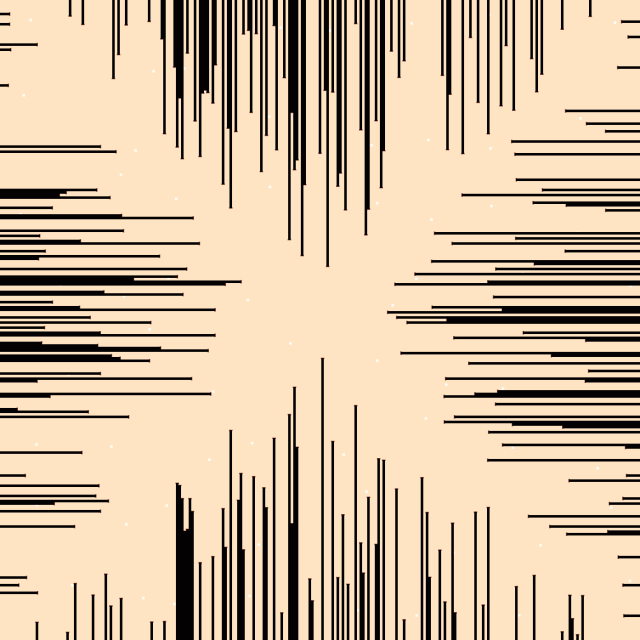
This background is drawn by a WebGL 2 fragment shader. Its source:

```glsl
#version 300 es
precision highp float;
// Thin dark strokes grow inward from all four sides over a cream ground.
// Lanes are paired; hashes pick one lane of a pair and its length, limited by
// the canvas diagonals. A few crowded bands form bars; pale specks lie between.

uniform vec2 u_resolution;
out vec4 fragColor;

const vec3 CREAM = vec3(1.0, 0.894, 0.765);
const vec3 INK = vec3(0.01, 0.005, 0.005);
const vec3 TIP_RED = vec3(0.45, 0.07, 0.06);
const vec3 SPECK = vec3(1.0, 0.99, 0.97);

const float LANES = 251.0;       // stroke widths across the canvas
const float DENSITY = 0.9;       // stroke chance per unit of reach
const float REACH = 0.92;        // longest stroke relative to the diagonal
const float BAND_CHANCE = 0.94;
const float SPECK_GRID = 8.0;
const float TIP_FLARE = 0.22;    // extra half width at a stroke end, in lanes

// Crowded bands along each side: centre, half width, longest stroke
struct Bands { vec4 centre; vec4 halfWidth; vec4 reach; };
const Bands TOP = Bands(vec4(0.279, 0.319, 0.466, 0.529),
    vec4(0.005, 0.007, 0.013, 0.004), vec4(0.24, 0.31, 0.44, 0.34));
const Bands BOTTOM = Bands(vec4(0.288, 0.376, 0.463, 0.518),
    vec4(0.015, 0.007, 0.006, 0.004), vec4(0.25, 0.35, 0.40, 0.36));
const Bands LEFT = Bands(vec4(0.440, 0.460, 0.562, 0.695),
    vec4(0.005, 0.004, 0.008, 0.005), vec4(0.33, 0.31, 0.38, 0.20));
const Bands RIGHT = Bands(vec4(0.339, 0.383, 0.508, 0.681),
    vec4(0.004, 0.006, 0.014, 0.004), vec4(0.34, 0.34, 0.43, 0.24));

float hash(vec2 p) {
    return fract(sin(dot(p, vec2(127.1, 311.7))) * 43758.5453);
}

// Share of a pixel of width w at x that lies between lo and hi
float span(float x, float lo, float hi, float w) {
    return clamp(min(x + 0.5 * w, hi) - max(x - 0.5 * w, lo), 0.0, w) / w;
}

// Length of the stroke in one lane, zero when the lane is empty
float strokeLength(float lane, float side, Bands bands) {
    float along = (lane + 0.5) / LANES;
    float noise = hash(vec2(lane + 0.37, side + 7.3));

    // Crowded band: nearly every lane is drawn
    vec4 inside = step(abs(bands.centre - along), bands.halfWidth);
    float bandReach = dot(inside, bands.reach);
    if (bandReach > 0.0) {
        float drawn = step(hash(vec2(lane, side)), BAND_CHANCE);
        return drawn * bandReach * mix(0.4, 1.0, noise);
    }

    // Open field: at most one lane in each pair, lengths evenly spread
    float pair = floor(lane * 0.5);
    float chosen = step(0.5, hash(vec2(pair + 0.61, side + 3.9)));
    if (mod(lane, 2.0) != chosen) return 0.0;
    float diagonal = min(along, 1.0 - along);
    float drawn = step(hash(vec2(pair, side)), 2.0 * DENSITY * diagonal);
    float fill = fract(pair * 0.618 + 0.4 * noise);
    return drawn * diagonal * REACH * mix(0.08, 1.0, fill);
}

// Coverage of one side's strokes (x) and of their flared tips (y)
vec2 strokes(float along, float depth, float side, Bands bands, vec2 pixel) {
    vec2 cover = vec2(0.0);
    float x = along * LANES;
    float y = depth * LANES;
    vec2 w = pixel * LANES;
    for (int i = -1; i <= 1; i++) {
        float lane = floor(x) + float(i);
        if (lane < 0.0 || lane >= LANES) continue;
        float len = strokeLength(lane, side, bands) * LANES;
        if (len <= 0.0) continue;
        cover.x += span(x, lane, lane + 1.0, w.x) * span(y, -1.0, len, w.y);
        float flare = span(x, lane - TIP_FLARE, lane + 1.0 + TIP_FLARE, w.x);
        cover.y += flare * span(y, len - 0.4, len + 0.2, w.y);
    }
    return cover;
}

// One small square at a hashed place in each coarse cell
float specks(vec2 uv, vec2 pixel) {
    vec2 cell = floor(uv * SPECK_GRID);
    vec2 jitter = vec2(hash(cell + 3.1), hash(cell + 19.7));
    vec2 place = (cell + 0.08 + 0.84 * jitter) / SPECK_GRID;
    vec2 p = (uv - place) * LANES;
    vec2 w = pixel * LANES;
    return span(p.x, -0.5, 0.5, w.x) * span(p.y, -0.5, 0.5, w.y);
}

void main() {
    vec2 uv = gl_FragCoord.xy / u_resolution;
    vec2 pixel = 1.0 / u_resolution;

    // Strokes from the four sides
    vec2 cover = strokes(uv.x, 1.0 - uv.y, 1.0, TOP, pixel);
    cover += strokes(uv.x, uv.y, 2.0, BOTTOM, pixel);
    cover += strokes(uv.y, uv.x, 3.0, LEFT, pixel.yx);
    cover += strokes(uv.y, 1.0 - uv.x, 4.0, RIGHT, pixel.yx);
    cover = min(cover, 1.0);

    // Ground, specks, red tips, then ink
    vec3 color = mix(CREAM, SPECK, specks(uv, pixel));
    color = mix(color, TIP_RED, 0.6 * cover.y);
    color = mix(color, INK, cover.x);
    fragColor = vec4(color, 1.0);
}
```
